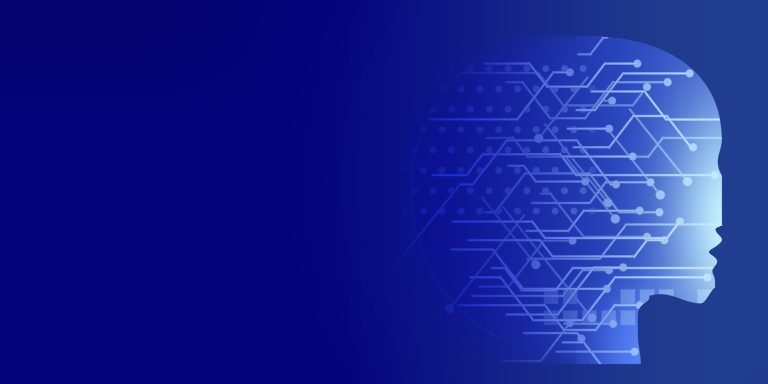
Give the GLSL for this background, as a Shadertoy shader.

```glsl
// Circuit traces glowing inside an anonymous head silhouette on a deep blue field.

float hash(float n) { return fract(sin(n * 127.1 + 3.7) * 4375.85); }

float bump(float v, float centre, float width) {
    float t = (v - centre) / width;
    return exp(-t * t);
}

float fill(float d, float aa) { return smoothstep(-aa, aa, d); }

// Front edge of the silhouette: rounded skull above, profile curve below
float frontEdge(float y) {
    float k = pow(clamp((y - 0.62) / 0.287, 0.0, 1.0), 2.4);
    float skull = 1.5 + 0.38 * pow(1.0 - k, 0.417);
    float nose = (1.0 - smoothstep(0.435, 0.60, y)) * smoothstep(0.402, 0.432, y);
    float profile = 1.862 + 0.018 * smoothstep(0.55, 0.64, y) + 0.064 * nose
        + 0.018 * bump(y, 0.376, 0.016) - 0.016 * bump(y, 0.344, 0.011)
        + 0.006 * bump(y, 0.318, 0.012) - 0.007 * bump(y, 0.294, 0.014);
    return min(skull, profile);
}

// Positive inside the head
float headShape(vec2 p) {
    float jaw = 0.222 + 0.012 * cos((p.x - 1.72) * 30.0) + 0.035 * smoothstep(1.825, 1.865, p.x);
    float neck = 1.661 + 0.03 * bump(p.y, 0.225, 0.02) + 0.008 * (1.0 - smoothstep(0.05, 0.13, p.y)) - p.x;
    float d = min(frontEdge(p.y) - p.x, max(p.y - jaw, neck));
    return min(d, min(p.y - 0.052, 0.907 - p.y));
}

// Horizontal traces with slanted steps, ending in round pads
float traces(vec2 p, float aa) {
    float light = 0.0;
    for (int i = 0; i < 34; i++) {
        float n = float(i);
        float y0 = 0.06 + n * 0.0242;
        float start = 1.06 + 0.42 * hash(n) + 0.5 * abs(y0 - 0.48) * hash(n + 9.0);
        float stop = 1.48 + 0.46 * hash(n + 40.0);
        float rise = 0.03 + 0.07 * hash(n + 80.0);
        float slope = hash(n + 120.0) < 0.5 ? -1.3 : 1.3;
        float bendA = start + 0.25 * hash(n + 160.0);
        float bendB = bendA + rise + 0.08 + 0.25 * hash(n + 200.0);
        float path = y0 + slope * (clamp(p.x - bendA, 0.0, rise) - clamp(p.x - bendB, 0.0, rise));
        bool slanted = (p.x > bendA && p.x < bendA + rise) || (p.x > bendB && p.x < bendB + rise);
        float d = abs(p.y - path) * (slanted ? 0.61 : 1.0);
        float span = fill(p.x - start, aa) * fill(stop - p.x, aa);
        light = max(light, fill(0.0028 - d, aa) * span * (0.55 + 0.45 * hash(n + 240.0)));
        float endY = y0 + slope * (clamp(stop - bendA, 0.0, rise) - clamp(stop - bendB, 0.0, rise));
        light = max(light, 0.8 * fill(0.0105 - length(p - vec2(stop, endY)), aa));
    }
    return light;
}

// Long diagonal links with a pad at each lower end
float diagonals(vec2 p, float aa) {
    float light = 0.0;
    for (int i = 0; i < 9; i++) {
        float n = float(i);
        float side = mod(n, 3.0) < 1.0 ? -1.0 : 1.0;
        vec2 a = vec2(1.2 + 0.055 * n, 0.36 + 0.45 * hash(n + 300.0));
        vec2 b = a + (0.12 + 0.12 * hash(n + 330.0)) * vec2(side, -1.25);
        vec2 ab = b - a;
        float d = length(p - a - ab * clamp(dot(p - a, ab) / dot(ab, ab), 0.0, 1.0));
        light = max(light, 0.6 * fill(0.0026 - d, aa));
        light = max(light, 0.8 * fill(0.012 - length(p - b), aa));
    }
    return light;
}

// Grid of dots over the back of the skull
float dotGrid(vec2 p, float aa) {
    vec2 cell = p / vec2(0.049, 0.053);
    cell.x += 0.5 * mod(floor(cell.y), 2.0);
    float d = length((fract(cell) - 0.5) * vec2(0.049, 0.053));
    float area = smoothstep(1.0, 1.12, p.x) * (1.0 - smoothstep(1.5, 1.58, p.x))
        * smoothstep(0.4, 0.44, p.y) * (1.0 - smoothstep(0.82, 0.87, p.y));
    return fill(0.009 - d, aa) * area;
}

// Small panels along the jaw and neck
float panels(vec2 p, float aa) {
    vec2 cell = (p - vec2(1.41, 0.145)) / vec2(0.05, 0.055);
    vec2 q = abs(fract(cell) - 0.5) * vec2(0.05, 0.055);
    vec2 id = floor(cell);
    float on = step(0.35, hash(id.x + 17.0 * id.y));
    float area = step(0.0, cell.x) * step(cell.x, 9.0) * step(0.0, cell.y) * step(cell.y, 2.0);
    return on * area * fill(0.019 - max(q.x, q.y), aa);
}

void mainImage(out vec4 fragColor, in vec2 fragCoord) {
    vec2 p = fragCoord / iResolution.y;
    p.x += 1.0 - 0.5 * iResolution.x / iResolution.y;
    float aa = 0.8 / iResolution.y;

    // Background gradient with faint concentric bands
    vec3 color = mix(vec3(0.015, 0.01, 0.48), vec3(0.12, 0.22, 0.53), smoothstep(0.75, 1.9, p.x));
    color -= vec3(0.0, 0.0, 0.05) * smoothstep(0.6, 1.0, p.y) * (1.0 - smoothstep(0.3, 0.9, p.x));
    float ring = length(p - vec2(1.57, 0.53));
    for (int i = 0; i < 5; i++)
        color += vec3(0.002, 0.004, 0.006) * fill(0.82 - 0.045 * float(i) - ring, aa);

    // Head body: fades out at the back, brightens towards the front
    float head = fill(headShape(p), aa);
    vec2 back = (p - vec2(1.5, 0.48)) / vec2(0.5, 0.5);
    float fade = p.x < 1.5 ? 1.0 - smoothstep(0.7, 1.05, length(back)) : 1.0;
    float front = smoothstep(1.05, 1.85, p.x);
    vec2 g = (p - vec2(1.91, 0.42)) / vec2(0.17, 0.34);
    float glow = exp(-dot(g, g));
    vec3 body = mix(vec3(0.04, 0.06, 0.56), vec3(0.19, 0.32, 0.78), front);
    body += vec3(0.14, 0.2, 0.2) * bump(p.x, 1.66, 0.12) * (1.0 - smoothstep(0.1, 0.35, p.y));
    body = mix(body, vec3(0.78, 0.96, 1.0), glow);
    color = mix(color, body, head * fade);

    // Circuitry
    float light = max(traces(p, aa), diagonals(p, aa));
    light = max(light, 0.45 * dotGrid(p, aa));
    light = max(light, 0.4 * panels(p, aa));
    float arc = abs(length(p - vec2(1.5, 0.5)) - 0.43);
    light = max(light, 0.25 * fill(0.002 - arc, aa) * step(p.x, 1.3));
    vec3 ink = mix(vec3(0.13, 0.22, 0.88), vec3(0.8, 0.95, 1.0), smoothstep(1.15, 1.8, p.x));
    color = mix(color, ink, light * head * fade * 0.85);

    fragColor = vec4(clamp(color, 0.0, 1.0), 1.0);
}
```
